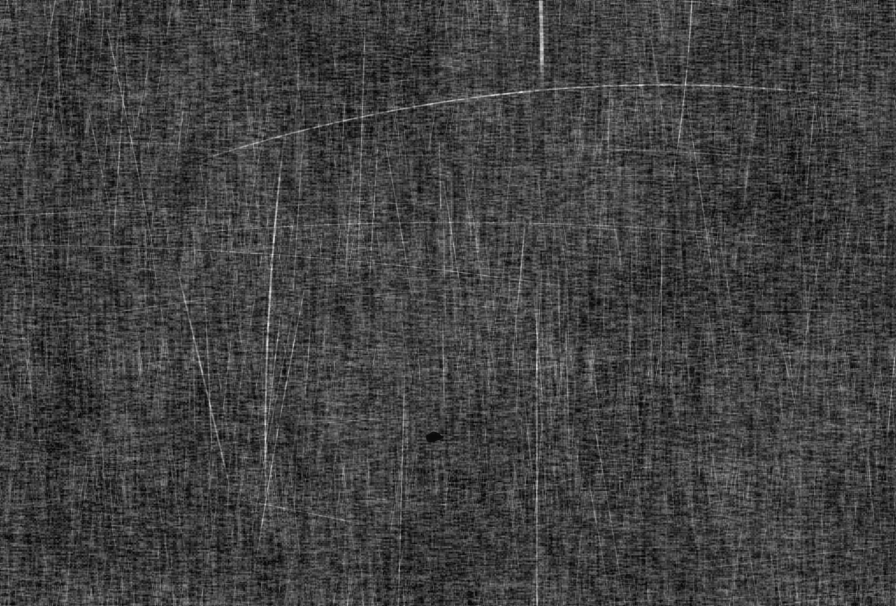
Give the GLSL for this texture, as a Shadertoy shader.

```glsl
// Worn dark metal: fine grey grain brushed in two directions, covered with
// hairlines and bundles of near-vertical scratches, plus long shallow arcs.
// Grain is stretched value noise; scratches are distances to short parabolas.

float hash(float n) { return fract(sin(n * 127.1) * 43758.5453); }

float hash(vec2 p) { return fract(sin(dot(p, vec2(127.1, 311.7))) * 43758.5453); }

float noise(vec2 p) {
    vec2 i = floor(p), f = fract(p);
    f = f * f * (3.0 - 2.0 * f);
    return mix(mix(hash(i), hash(i + vec2(1, 0)), f.x),
               mix(hash(i + vec2(0, 1)), hash(i + vec2(1, 1)), f.x), f.y);
}

// Scratch running along p.x through its centre; swap p for a vertical one.
float scratch(vec2 p, vec2 centre, float halfLength, float slope, float bend, float width) {
    float t = p.x - centre.x;
    if (abs(t) > halfLength) return 0.0;
    float d = abs(p.y - centre.y - slope * t - bend * t * t);
    float aa = 1.0 / iResolution.y;
    if (d > width + aa) return 0.0;
    float line = 1.0 - smoothstep(width - aa, width + aa, d);
    float ends = 1.0 - smoothstep(0.55, 1.0, abs(t) / halfLength);
    float wear = 0.35 + 0.9 * noise(vec2(t * 150.0, centre.y * 91.0));
    return line * ends * wear;
}

// Thin broken lines along p.x, drawn from strongly stretched noise.
float hairlines(vec2 p, float slope, float seed) {
    p.y -= slope * p.x;
    float n = noise(p * vec2(5.0, 300.0) + seed);
    return smoothstep(0.72, 1.0, n) * noise(p * vec2(90.0, 200.0) + seed);
}

// Bundles of three nearly parallel scratches, upright.
float uprightScratches(vec2 p) {
    float sum = 0.0;
    for (int i = 0; i < 210; i++) {
        float n = float(i), bundle = floor(n / 3.0) + 0.37;
        float lean = hash(bundle + 400.0) - 0.5;
        vec2 centre = vec2(hash(bundle + 100.0) * 1.1 - 0.08, hash(bundle) * 1.5);
        centre += (vec2(hash(n + 0.11), hash(n + 500.0)) - 0.5) * vec2(0.3, 0.09);
        float slope = 0.42 * lean + 0.07 * (hash(n + 700.0) - 0.5);
        float halfLength = 0.07 + 0.24 * hash(n + 300.0) * hash(n + 820.0);
        float strength = 0.08 + 0.26 * pow(hash(n + 900.0), 2.0);
        sum += strength * scratch(p.yx, centre, halfLength, slope, 0.1 * lean, 0.0009);
    }
    return sum;
}

// Long faint scratches, close to level.
float levelScratches(vec2 p) {
    float sum = 0.0;
    for (int i = 0; i < 60; i++) {
        float n = float(i) + 0.53;
        vec2 centre = vec2(hash(n + 20.0) * 1.5, hash(n + 150.0));
        float slope = 0.36 * (hash(n + 230.0) - 0.5);
        float bend = -0.12 * hash(n + 310.0);
        float halfLength = 0.12 + 0.4 * hash(n + 450.0);
        float strength = 0.05 + 0.12 * hash(n + 610.0);
        sum += strength * scratch(p, centre, halfLength, slope, bend, 0.0006);
    }
    return sum;
}

// The few scratches that stand out from the rest.
float deepScratches(vec2 p) {
    float sum = 0.42 * scratch(p, vec2(0.86, 0.848), 0.62, 0.10, -0.21, 0.0013);
    sum += 0.26 * scratch(p, vec2(0.75, 0.633), 0.6, 0.0, -0.09, 0.0008);
    sum += 0.26 * scratch(p, vec2(0.45, 0.58), 0.6, -0.07, -0.08, 0.0007);
    sum += 0.24 * scratch(p, vec2(0.50, 0.155), 0.12, -0.2, 0.0, 0.0009);
    sum += 0.50 * scratch(p.yx, vec2(0.47, 0.443), 0.34, 0.05, 0.12, 0.0015);
    sum += 0.45 * scratch(p.yx, vec2(0.97, 0.893), 0.12, -0.02, 0.0, 0.0030);
    sum += 0.40 * scratch(p.yx, vec2(0.23, 0.886), 0.34, 0.0, 0.0, 0.0013);
    sum += 0.36 * scratch(p.yx, vec2(0.87, 1.132), 0.2, 0.1, -0.2, 0.0009);
    sum += 0.34 * scratch(p.yx, vec2(0.38, 0.335), 0.22, -0.24, 0.0, 0.0014);
    sum += 0.32 * scratch(p.yx, vec2(0.78, 0.597), 0.25, 0.03, 0.0, 0.0009);
    return sum;
}

void mainImage(out vec4 fragColor, in vec2 fragCoord) {
    vec2 p = fragCoord / iResolution.y;

    // Brushed grain over broad, soft blotches
    float grey = 0.225;
    grey += 0.21 * (noise(p * vec2(85.0, 340.0) + 7.0) - 0.5);
    grey += 0.20 * (noise(p * vec2(345.0, 330.0) + 31.0) - 0.5);
    grey += 0.14 * (noise(p * vec2(300.0, 28.0) + 53.0) - 0.5);
    grey += 0.08 * (noise(p * vec2(9.0, 6.0) + 3.0) - 0.5);
    grey += 0.06 * (noise(p * vec2(34.0, 24.0) + 11.0) - 0.5);

    // Hairlines fanning out around both axes
    for (int i = 0; i < 4; i++) {
        float k = float(i);
        grey += 0.15 * hairlines(p.yx, 0.11 * (k - 1.5), 17.0 * k);
        grey += 0.10 * hairlines(p, 0.09 * (k - 1.6), 90.0 + 13.0 * k);
    }

    // Scratches, packed more densely in some upright bands
    float band = 0.65 + 0.7 * noise(p * vec2(7.0, 2.0) + 40.0);
    grey += band * uprightScratches(p) + levelScratches(p) + deepScratches(p);

    // Small dark chip and a dark nick
    vec2 chip = (p - vec2(0.715, 0.279)) / vec2(0.015, 0.008);
    float chipEdge = length(chip) + 0.7 * (noise(p * 130.0) - 0.5);
    grey *= mix(0.15, 1.0, smoothstep(0.75, 1.1, chipEdge));
    grey *= 1.0 - 0.7 * min(scratch(p, vec2(1.31, 0.485), 0.08, 0.0, 0.0, 0.0012), 1.0);

    fragColor = vec4(vec3(clamp(grey, 0.04, 0.85)), 1.0);
}
```
